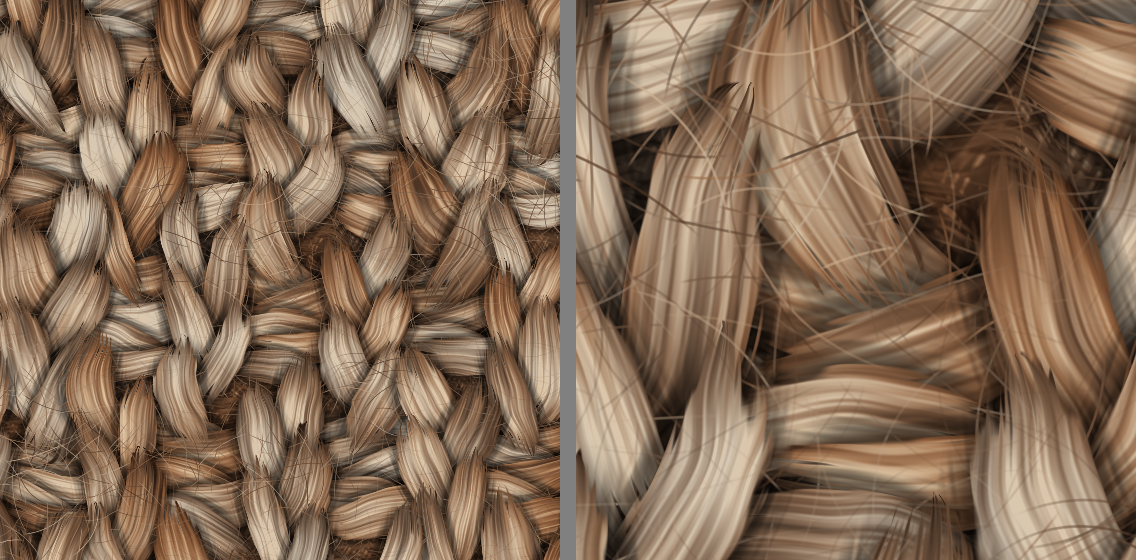
Left: the whole. Right: its middle third, enlarged.
Reproduce this texture procedurally as a Shadertoy shader.

```glsl
// Coarse jute weave: hairy plaited bundles crossing twisted horizontal strands.

const vec2  PITCH       = vec2(0.29, 0.28);    // spacing of the plaits
const vec2  PLAIT_SIZE  = vec2(0.045, 0.128);  // half width, half length of a strand
const vec2  WEFT_SIZE   = vec2(0.037, 0.108);
const int   STRANDS     = 5;
const int   HAIR_LAYERS = 11;
const float HAIR_CELL   = 0.085;
const float HAIR_WIDTH  = 0.0008;
const float EDGE        = 0.0018;
const float SHADOW_SIZE = 0.022;
const float BRIGHTNESS  = 0.61;
const vec3  DARK  = vec3(0.15, 0.095, 0.06);
const vec3  MID   = vec3(0.47, 0.37, 0.29);
const vec3  LIGHT = vec3(0.86, 0.79, 0.70);
const vec3  RUST  = vec3(1.13, 0.94, 0.76);
const vec3  ASH   = vec3(0.97, 1.00, 1.03);

float hash(vec2 p) {
    vec3 h = fract(p.xyx * 0.1031);
    h += dot(h, h.yzx + 33.33);
    return fract((h.x + h.y) * h.z);
}

float noise(vec2 p) {
    vec2 i = floor(p), f = fract(p);
    f = f * f * (3.0 - 2.0 * f);
    return mix(mix(hash(i), hash(i + vec2(1, 0)), f.x),
               mix(hash(i + vec2(0, 1)), hash(i + vec2(1, 1)), f.x), f.y);
}

// x runs across a direction, y along it; angle is measured from vertical
vec2 turn(vec2 p, float angle) {
    float c = cos(angle), s = sin(angle);
    return vec2(c * p.x - s * p.y, s * p.x + c * p.y);
}

// Rusty tints belong to the darker fibres; pale ones stay neutral
vec3 fibreColour(float tone, float warmth) {
    tone = clamp(tone, 0.0, 1.0);
    vec3 c = mix(DARK, MID, min(tone * 2.0, 1.0));
    c = mix(c, LIGHT, max(tone * 2.0 - 1.0, 0.0));
    vec3 warm = mix(RUST, vec3(1.02, 0.97, 0.90), smoothstep(0.5, 1.0, tone));
    return c * mix(ASH, warm, clamp(warmth, 0.0, 1.0));
}

// Lays one bundle of fibres, with its shadow and frayed ends, over the colour below
vec3 layStrand(vec3 below, vec2 p, vec2 size, float angle, float side, vec2 seed, float warmth) {
    vec2 q = turn(p, angle);
    float v = q.y / size.y;
    q.x += side * 0.40 * size.x * v * v;
    float width = size.x * (1.10 * pow(max(1.0 - v * v, 0.0), 0.5) - 0.10);
    float d = max(abs(q.x) - width, (abs(v) - 1.0) * size.y);
    if (d > SHADOW_SIZE) return below;

    // fibres gather towards the tips and wander a little
    vec2 shift = seed * 7.0;
    float u = clamp(q.x / max(width, 0.006), -1.0, 1.0);
    float across = 0.4 * u * size.x + 0.6 * q.x + 0.012 * noise(q * 20.0 + shift);
    float fine   = noise(vec2(across * 430.0, q.y * 16.0) + shift) - 0.5;
    float medium = noise(vec2(across * 190.0, q.y * 11.0) - shift) - 0.5;
    float broad  = noise(vec2(across * 65.0, q.y * 9.0) + shift.yx) - 0.5;

    d += 0.010 * (noise(q * vec2(330.0, 30.0) + shift) - 0.5);
    float body = 1.0 - smoothstep(0.45, 1.0, abs(v));
    below *= mix(1.0, mix(0.45, 1.0, smoothstep(0.0, SHADOW_SIZE, d)), body);

    float roundness = sqrt(1.0 - u * u);
    float gloss = v - 0.7 * (hash(seed + 3.7) - 0.5);
    float tone = BRIGHTNESS + 0.22 * (hash(seed + 9.1) - 0.5) - 0.16 * (warmth - 0.5)
               + 0.32 * (roundness - 0.78) - 0.06 * u
               + 0.26 * (exp(-4.0 * gloss * gloss) - 0.45)
               + 0.40 * fine + 0.34 * medium + 0.26 * broad - 0.16 * v * v;
    vec3 colour = fibreColour(tone, warmth + 0.6 * broad + 0.3 * medium);
    float ends = 1.0 - smoothstep(0.68, 0.92, abs(v) + 0.5 * medium + 0.4 * fine);
    return mix(below, colour, ends * (1.0 - smoothstep(-EDGE, EDGE, d)));
}

// Dark tangle seen between the strands
vec3 tangle(vec2 p) {
    p += 0.02 * noise(p * 25.0);
    float a = noise(turn(p, 0.5) * vec2(360.0, 30.0));
    float b = noise(turn(p, -0.8) * vec2(340.0, 26.0) + 40.0);
    float c = noise(turn(p, 1.7) * vec2(350.0, 28.0) + 90.0);
    return fibreColour(0.04 + 0.50 * max(a * b * 1.6, c * 0.8), noise(p * 9.0));
}

// Five overlapping strands per crossing; the plaits cover the weft
vec3 weave(vec2 p) {
    vec3 colour = tangle(p);
    float nearRow = floor(p.y / PITCH.y);
    for (int layer = 0; layer < 2; layer++)
    for (int r = 1; r >= -1; r--) {
        bool plait = layer == 1;
        float row = nearRow + float(r);
        float offset = 0.5 * mod(row + float(layer), 2.0) + 0.22;
        float column = floor(p.x / PITCH.x + offset);
        vec2 id = vec2(column, row) + vec2(31.0, 57.0) * float(layer + 1);
        vec2 centre = (vec2(column - offset, row) + 0.5) * PITCH;
        centre += 0.02 * (vec2(hash(id), hash(id + 5.3)) - 0.5);
        float scale = mix(0.88, 1.04, hash(id + 2.9));
        float warmth = hash(id + 8.3);
        for (int k = 0; k < STRANDS; k++) {
            float t = float(k) / float(STRANDS - 1);
            float side = mod(float(k) + floor(2.0 * hash(id + 1.1)), 2.0) * 2.0 - 1.0;
            vec2 seed = id * 3.0 + float(k) * 17.3;
            float wobble = hash(seed) - 0.5;
            vec2 place = plait ? vec2(side * 0.038, mix(0.14, -0.14, t))
                               : vec2(side * 0.020, mix(0.075, -0.075, t));
            float angle = plait ? side * 0.33 + 0.25 * wobble
                                : 1.57 - side * 0.18 + 0.45 * wobble;
            vec2 size = (plait ? PLAIT_SIZE : WEFT_SIZE) * scale;
            size.x *= 1.0 + 0.4 * (hash(seed + 6.1) - 0.5);
            float tint = 0.6 * warmth + 0.7 * hash(seed + 4.4) - 0.15;
            colour = layStrand(colour, p - centre - place * scale, size, angle, side, seed, tint);
        }
    }
    return colour;
}

// Curved loose hairs, gathered in fuzzy patches and in the dark gaps
vec3 addHairs(vec3 colour, vec2 p) {
    float fuzz = mix(0.22, 0.95, smoothstep(0.40, 0.75, noise(p * 6.0 + 11.0)));
    fuzz = max(fuzz, 0.8 - 0.8 * smoothstep(0.12, 0.32, colour.g));
    for (int layer = 0; layer < HAIR_LAYERS; layer++) {
        vec2 g = p / HAIR_CELL + float(layer) * vec2(0.37, 0.61);
        for (int n = 0; n < 9; n++) {
            vec2 cell = floor(g) + vec2(n % 3 - 1, n / 3 - 1);
            vec2 seed = cell + float(layer) * 43.0 + 200.0;
            vec2 root = cell + vec2(hash(seed), hash(seed + 7.7));
            vec2 q = turn((g - root) * HAIR_CELL, 6.283 * hash(seed + 3.3));
            float bend = 14.0 * (hash(seed + 5.9) - 0.5);
            float reach = mix(0.02, 0.072, hash(seed + 9.4));
            float d = abs(q.x - bend * q.y * q.y) / sqrt(1.0 + 4.0 * bend * bend * q.y * q.y);
            float cover = 1.0 - smoothstep(0.3 * HAIR_WIDTH, 1.7 * HAIR_WIDTH, d);
            cover *= 1.0 - smoothstep(0.7 * reach, reach, abs(q.y));
            float tone = mix(0.15, 0.92, hash(seed + 12.1));
            cover *= fuzz * mix(0.3, 0.85, hash(seed + 14.6));
            colour = mix(colour, fibreColour(tone, hash(seed + 17.2)), cover);
        }
    }
    return colour;
}

void mainImage(out vec4 fragColor, in vec2 fragCoord) {
    vec2 p = fragCoord / iResolution.y;
    vec2 sway = vec2(noise(p * 7.0), noise(p * 7.0 + 23.0)) - 0.5;
    vec3 colour = weave(p + 0.045 * sway);
    fragColor = vec4(addHairs(colour, p), 1.0);
}
```
